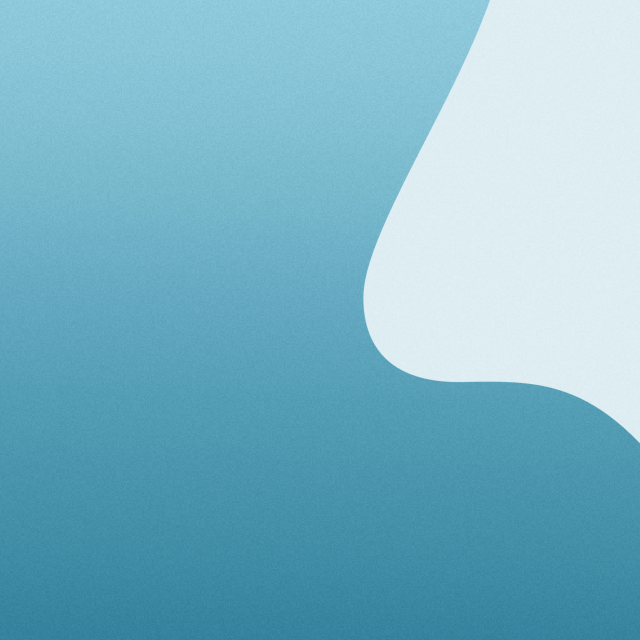
A WebGL 2 fragment shader for this background:

```glsl
#version 300 es
precision highp float;
// A pale flowing shape over a grainy teal gradient.
uniform vec2 u_resolution;
out vec4 fragColor;

// Hash without sine, in 0..1
float hash(vec2 p) {
    vec3 q = fract(vec3(p.xyx) * 0.1031);
    q += dot(q, q.yzx + 33.33);
    return fract((q.x + q.y) * q.z);
}

vec2 bezier(vec2 a, vec2 b, vec2 c, vec2 d, float t) {
    float s = 1.0 - t;
    return s * s * s * a + 3.0 * s * s * t * b + 3.0 * s * t * t * c + t * t * t * d;
}

// Shape outline: three joined curves, one per unit of t
vec2 outline(float t) {
    if (t < 1.0) return bezier(vec2(0.7656, 1.0), vec2(0.7057, 0.8307),
                               vec2(0.5677, 0.6328), vec2(0.5677, 0.5352), t);
    if (t < 2.0) return bezier(vec2(0.5677, 0.5352), vec2(0.5677, 0.4466),
                               vec2(0.6224, 0.4030), vec2(0.7161, 0.4030), t - 1.0);
    return bezier(vec2(0.7161, 0.4030), vec2(0.8203, 0.4045),
                  vec2(0.9010, 0.4102), vec2(1.0, 0.3073), t - 2.0);
}

// Signed distance to the outline, negative on its right side
float shapeDistance(vec2 p) {
    float nearest = 1.0, side = 1.0;
    vec2 a = outline(0.0);
    for (int i = 1; i <= 72; i++) {
        vec2 b = outline(float(i) / 24.0);
        vec2 edge = b - a, toP = p - a;
        float along = clamp(dot(toP, edge) / dot(edge, edge), 0.0, 1.0);
        nearest = min(nearest, length(toP - edge * along));
        // Each crossing to the left of the point swaps the side
        if ((a.y > p.y) != (b.y > p.y) && toP.x > edge.x * toP.y / edge.y) side = -side;
        a = b;
    }
    return nearest * side;
}

// Deep teal at the bottom to light aqua at the top
vec3 backdrop(float h) {
    vec3 color = mix(vec3(0.21, 0.51, 0.62), vec3(0.25, 0.55, 0.65), clamp(h / 0.12, 0.0, 1.0));
    color = mix(color, vec3(0.33, 0.62, 0.71), clamp((h - 0.12) / 0.26, 0.0, 1.0));
    color = mix(color, vec3(0.41, 0.675, 0.77), clamp((h - 0.38) / 0.19, 0.0, 1.0));
    color = mix(color, vec3(0.47, 0.725, 0.80), clamp((h - 0.57) / 0.13, 0.0, 1.0));
    color = mix(color, vec3(0.53, 0.765, 0.84), clamp((h - 0.70) / 0.16, 0.0, 1.0));
    return mix(color, vec3(0.56, 0.79, 0.86), clamp((h - 0.86) / 0.14, 0.0, 1.0));
}

void main() {
    vec2 uv = gl_FragCoord.xy / u_resolution;
    float pixel = 1.0 / min(u_resolution.x, u_resolution.y);

    // Gradient with a slight tilt
    vec3 color = backdrop(uv.y + 0.03 * (uv.x - 0.4));

    // Pale shape with a smooth edge
    float cover = 1.0 - smoothstep(-0.75 * pixel, 0.75 * pixel, shapeDistance(uv));
    color = mix(color, vec3(0.87, 0.93, 0.95), cover);

    // Fine grain, weaker on the pale shape
    float grain = hash(floor(uv * 512.0)) - 0.5;
    color += grain * mix(0.03, 0.015, cover);

    fragColor = vec4(color, 1.0);
}
```
